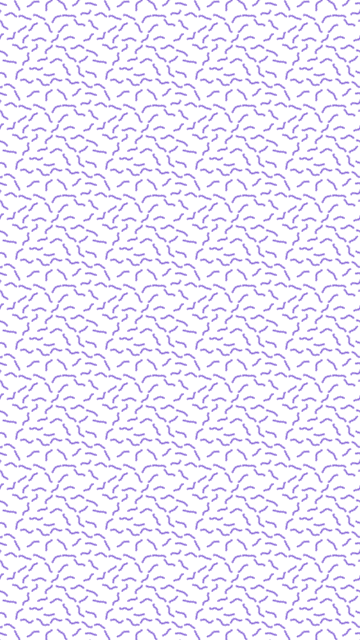
Write a WebGL 1 fragment shader that draws this pattern.

```glsl
precision highp float;
// Repeating tile of short violet squiggles scattered on white.
// Each jittered grid cell owns one wavy stroke; its two ends stop short of the
// Voronoi borders to the neighbouring strokes, so the squiggles never cross.

uniform vec2 u_resolution;

const vec3 PAPER = vec3(1.0);
const vec3 INK = vec3(0.54, 0.415, 0.852);

const float UNITS_ACROSS = 24.0;          // canvas width in pattern units
const float TILE_SIZE = 6.0;              // side of the repeating tile, in units
const vec2 TILE_CELLS = vec2(6.0, 8.0);   // strokes per tile, rows must be even
const vec2 JITTER = vec2(0.42, 0.6);      // scatter of the seeds inside a cell
const float ROW_SHIFT = 0.25;             // alternate rows move left and right
const float STROKE_REACH = 0.108;         // from centre line to the faded edge
const float END_GAP = 0.13;               // space kept before a Voronoi border
const vec2 HALF_LENGTH = vec2(0.4, 0.85); // shortest and longest half stroke
const float TILT = -0.08;                 // overall lean of the directions
const vec2 RIPPLE = vec2(0.05, 10.0);     // amplitude and frequency
const vec2 BEND = vec2(0.085, 4.6);       // slower, wider curve
const vec2 GRAIN = vec2(0.12, 37.0);      // uneven pen pressure along the line

vec4 hash4(vec2 cell) {
  vec2 wrapped = floor(mod(cell + 0.5, TILE_CELLS));
  vec4 key = dot(wrapped, vec2(127.1, 311.7)) + vec4(0.0, 17.3, 41.9, 93.7);
  return fract(sin(key) * 43758.55);
}

vec2 seedPosition(vec2 cell, vec4 rnd) {
  float shift = ROW_SHIFT * (4.0 * fract(0.5 * cell.y) - 1.0);
  vec2 inCell = 0.5 + JITTER * (rnd.xy - 0.5) + vec2(shift, 0.0);
  return (cell + inCell) * TILE_SIZE / TILE_CELLS;
}

// Free length behind (x) and ahead (y) of the seed along a direction.
vec2 freeLength(vec2 cell, vec2 seed, vec2 dir, float limit) {
  vec2 free = vec2(limit);
  for (int j = -1; j <= 1; j++) {
    for (int i = -1; i <= 1; i++) {
      if (i == 0 && j == 0) continue;
      vec2 other = cell + vec2(float(i), float(j));
      vec2 gap = seedPosition(other, hash4(other)) - seed;
      float along = dot(gap, dir);
      float border = 0.5 * dot(gap, gap) / max(abs(along), 1e-4) - END_GAP;
      if (along < 0.0) free.x = min(free.x, border);
      else free.y = min(free.y, border);
    }
  }
  return max(free, 0.12);
}

// Distance to a wavy line along x, running from -span.x to span.y.
float squiggleDistance(vec2 q, vec2 span, vec4 rnd) {
  float x = clamp(q.x, -span.x, span.y);
  float ripple = RIPPLE.x * mix(0.4, 1.3, rnd.y);
  float rippleFreq = RIPPLE.y * mix(0.8, 1.2, rnd.x);
  float ripplePhase = rippleFreq * x + 6.283 * rnd.w;
  float bendPhase = BEND.y * x + 6.283 * rnd.x;
  float height = ripple * sin(ripplePhase)
               + BEND.x * (sin(bendPhase) - sin(6.283 * rnd.x));
  float slope = ripple * rippleFreq * cos(ripplePhase)
              + BEND.x * BEND.y * cos(bendPhase);
  float grain = 1.0 + GRAIN.x * sin(GRAIN.y * x);
  vec2 d = vec2(q.x - x, (q.y - height) * inversesqrt(1.0 + slope * slope));
  return grain * length(d);
}

void main() {
  float unitsPerPixel = UNITS_ACROSS / u_resolution.x;
  vec2 p = gl_FragCoord.xy * unitsPerPixel;
  vec2 home = floor(p * TILE_CELLS / TILE_SIZE);

  // Nearest stroke among the surrounding cells
  float nearest = 10.0;
  for (int j = -1; j <= 1; j++) {
    for (int i = -1; i <= 1; i++) {
      vec2 cell = home + vec2(float(i), float(j));
      vec4 rnd = hash4(cell);
      vec2 seed = seedPosition(cell, rnd);

      // Most directions lie within a slant of the horizontal, a few are steep
      float turn = 2.0 * rnd.z - 1.0;
      float angle = turn * (0.75 + 0.55 * turn * turn) + TILT;
      vec2 dir = vec2(cos(angle), sin(angle));

      float limit = mix(HALF_LENGTH.x, HALF_LENGTH.y, rnd.w);
      vec2 span = freeLength(cell, seed, dir, limit);
      vec2 offset = p - seed;
      vec2 q = vec2(dot(offset, dir), dot(offset, vec2(-dir.y, dir.x)));
      nearest = min(nearest, squiggleDistance(q, span, rnd));
    }
  }

  // Soft pen profile, never narrower than a pixel
  float reach = max(STROKE_REACH, unitsPerPixel);
  float coverage = clamp(1.0 - nearest / reach, 0.0, 1.0);
  gl_FragColor = vec4(mix(PAPER, INK, coverage), 1.0);
}
```
